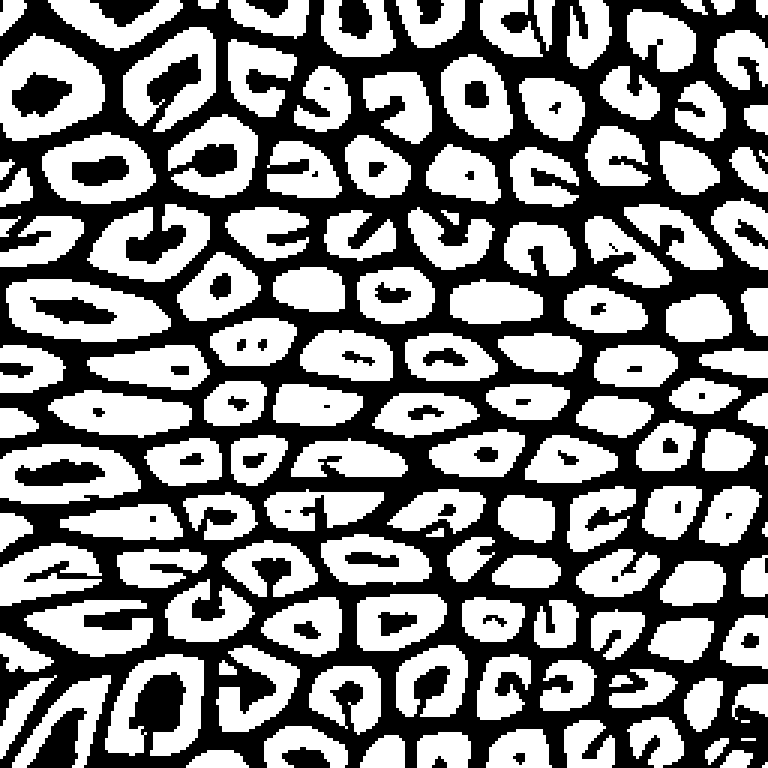
A WebGL 1 fragment shader for this pattern:

```glsl
precision highp float;
uniform vec2 u_resolution;

const vec3 GROUND = vec3(0.0);
const vec3 SPOT = vec3(1.0);
const float BLOCKS = 256.0;      // stepped outline resolution
const float HALF_GAP = 0.0095;   // half the dark lane between spots
const float ROUNDING = 0.006;    // softness of spot corners
const float RIM = 0.034;         // depth at which a spot turns hollow

vec2 hash2(vec2 p) {
  vec2 k = vec2(dot(p, vec2(127.1, 311.7)), dot(p, vec2(269.5, 183.3)));
  return fract(sin(k) * 43758.5453);
}

vec2 noise2(vec2 p) {
  vec2 i = floor(p);
  vec2 f = fract(p);
  f = f * f * (3.0 - 2.0 * f);
  vec2 low = mix(hash2(i), hash2(i + vec2(1.0, 0.0)), f.x);
  vec2 high = mix(hash2(i + vec2(0.0, 1.0)), hash2(i + 1.0), f.x);
  return mix(low, high, f.y);
}

// Cells per canvas unit: wide and flat in the middle, small at the right
vec2 density(vec2 p) {
  float s = p.y - 0.5;
  float outer = smoothstep(0.0, 0.5, abs(s));
  return vec2(6.0 + (3.0 + 4.0 * outer) * p.x,
              13.5 - 33.0 * s * s * (1.0 - p.x));
}

// Canvas position to cell space, the integral of the density plus a tilt
vec2 toCells(vec2 p) {
  float s = p.y - 0.5;
  float outer = smoothstep(0.0, 0.5, abs(s));
  vec2 q;
  q.x = 6.0 * p.x + (1.5 + 2.0 * outer) * p.x * p.x;
  q.y = 13.5 * s - 11.0 * s * s * s * (1.0 - p.x);
  q.y -= 2.5 * outer * p.x * (1.0 - p.x);
  return q + 0.55 * (noise2(p * 5.0 + 3.0) - 0.5);
}

// Jittered seed on staggered rows
vec2 seedOf(vec2 cell) {
  float stagger = 0.5 * mod(cell.y, 2.0) - 0.25;
  return cell + 0.5 + vec2(stagger, 0.0) + 0.6 * (hash2(cell) - 0.5);
}

vec2 nearestCell(vec2 q) {
  vec2 best = floor(q);
  float bestDist = 100.0;
  for (int j = -2; j <= 2; j++) {
    for (int i = -2; i <= 2; i++) {
      vec2 cell = floor(q) + vec2(float(i), float(j));
      vec2 r = seedOf(cell) - q;
      float d = dot(r, r);
      if (d < bestDist) {
        bestDist = d;
        best = cell;
      }
    }
  }
  return best;
}

// Rounded distance to the cell border, in canvas units
float borderDepth(vec2 q, vec2 cell, vec2 scale) {
  vec2 own = seedOf(cell);
  float sum = 0.0;
  for (int j = -2; j <= 2; j++) {
    for (int i = -2; i <= 2; i++) {
      if (i == 0 && j == 0) continue;
      vec2 other = seedOf(cell + vec2(float(i), float(j)));
      vec2 n = normalize(other - own);
      float d = dot(0.5 * (own + other) - q, n) / length(scale * n);
      sum += exp(-d / ROUNDING);
    }
  }
  return -ROUNDING * log(sum);
}

// Distance to a slit running outward from the spot centre
float slit(vec2 r, float angle, float width) {
  vec2 dir = vec2(cos(angle), sin(angle));
  return length(r - dir * max(dot(r, dir), 0.0)) - width;
}

// Positive inside a spot
float spotField(vec2 p) {
  vec2 q = toCells(p);
  vec2 scale = density(p);
  vec2 cell = nearestCell(q);
  float depth = borderDepth(q, cell, scale);
  vec2 wobble = noise2(p * 70.0) - 0.5;
  float field = min(depth - HALF_GAP + 0.003 * wobble.x,
                    RIM + 0.012 * wobble.y - depth);

  // Open some of the spots away from the middle band
  vec2 r = (q - seedOf(cell)) / scale + 0.006 * wobble;
  float chance = 0.55 * smoothstep(0.07, 0.16, abs(p.y - 0.5));
  for (int i = 0; i < 2; i++) {
    vec2 pick = hash2(cell + 17.0 + 9.0 * float(i));
    float width = 0.004 + 0.004 * fract(pick.x * 37.0);
    if (pick.x < chance) field = min(field, slit(r, 6.2832 * pick.y, width));
    chance *= 0.5;
  }
  return field;
}

void main() {
  // Four samples per pixel smooth the block edges at any size
  float cover = 0.0;
  for (int k = 0; k < 4; k++) {
    float fk = float(k);
    vec2 offset = 0.5 * vec2(mod(fk, 2.0), floor(fk / 2.0)) - 0.25;
    vec2 p = (gl_FragCoord.xy + offset) / u_resolution;
    vec2 block = (floor(p * BLOCKS) + 0.5) / BLOCKS;
    cover += 0.25 * step(0.0, spotField(block));
  }
  gl_FragColor = vec4(mix(GROUND, SPOT, cover), 1.0);
}
```
